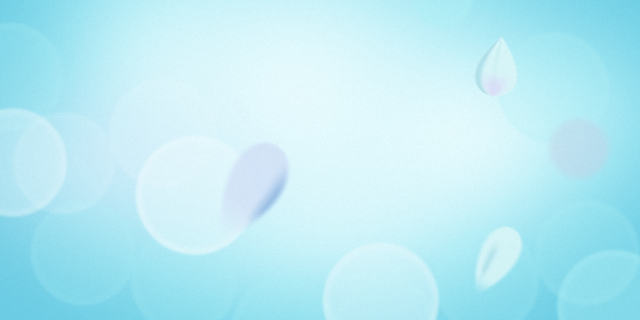
Give the GLSL for this background, as a WebGL 1 fragment shader.

```glsl
precision highp float;
uniform vec2 u_resolution;

const vec3 DEEP_CYAN = vec3(0.40, 0.79, 0.885);
const vec3 MID_CYAN = vec3(0.62, 0.92, 0.96);
const vec3 GLOW_WHITE = vec3(0.935, 0.988, 0.996);
const vec3 LAVENDER = vec3(0.85, 0.92, 0.98);
const vec3 DISC_WHITE = vec3(0.91, 0.975, 0.99);
const vec3 DISC_AQUA = vec3(0.69, 0.94, 0.96);
const vec3 PETAL_LILAC = vec3(0.82, 0.88, 0.965);
const vec3 PETAL_SHADE = vec3(0.53, 0.69, 0.87);
const vec3 PETAL_PEARL = vec3(0.86, 0.965, 0.97);
const vec3 PETAL_PINK = vec3(0.86, 0.83, 0.96);
const vec3 FOLD_TEAL = vec3(0.55, 0.80, 0.86);
const float DISC_BLUR = 0.007;
const float RIM_WIDTH = 0.012;
const float GRAIN_CELLS = 256.0;
const float GRAIN_AMOUNT = 0.014;
const float TAU = 6.28318;

float hash(vec2 p) {
  vec3 q = fract(vec3(p.xyx) * 0.1031);
  q += dot(q, q.yzx + 33.33);
  return fract((q.x + q.y) * q.z);
}

float glow(vec2 p, vec2 center, vec2 radius) {
  vec2 q = (p - center) / radius;
  return exp(-dot(q, q));
}

// Translucent disc with a faint bright rim
vec3 addDisc(vec3 color, vec2 p, vec2 center, float radius, vec3 tint, float alpha) {
  float d = length(p - center) - radius;
  float body = 1.0 - smoothstep(-DISC_BLUR, DISC_BLUR, d);
  float rim = exp(-pow((d + RIM_WIDTH) / RIM_WIDTH, 2.0));
  return mix(color, tint, body * alpha * (0.85 + 0.3 * rim));
}

// Teardrop from tip to round end: x = coverage, y = across (-1..1), z = along (0..1)
vec3 petal(vec2 p, vec2 tip, vec2 end, float halfWidth, float blur) {
  vec2 axis = end - tip;
  float len = length(axis);
  vec2 dir = axis / len;
  vec2 q = p - tip;
  float along = dot(q, dir) / len;
  float across = dot(q, vec2(dir.y, -dir.x));
  float t = clamp(along, 0.0, 1.0);
  float width = 2.6 * halfWidth * t * sqrt(1.0 - t);
  float ends = max(-along, along - 1.0) * len;
  float d = max(abs(across) - width, ends);
  float mask = 1.0 - smoothstep(-blur, blur, d);
  return vec3(mask, across / max(width, 0.01), t);
}

vec3 backdrop(vec2 p) {
  float dark = 1.0 - 0.92 * glow(p, vec2(0.92, 0.72), vec2(0.62, 0.58));
  dark *= 1.0 - 0.60 * glow(p, vec2(0.50, 0.75), vec2(0.32, 0.42));
  dark *= 1.0 - 0.85 * glow(p, vec2(1.45, 0.58), vec2(0.45, 0.34));
  dark *= 1.0 - 0.55 * glow(p, vec2(1.05, 0.30), vec2(0.50, 0.28));
  dark *= 1.0 - 0.25 * glow(p, vec2(1.88, 0.65), vec2(0.30, 0.25));
  float light = 1.0 - dark;
  vec3 color = mix(mix(DEEP_CYAN, MID_CYAN, light), mix(MID_CYAN, GLOW_WHITE, light), light);
  return mix(color, LAVENDER, 0.55 * glow(p, vec2(0.33, 0.48), vec2(0.40, 0.25)));
}

vec3 addBokeh(vec3 color, vec2 p) {
  // Faint row arching along the lower border
  for (int i = 0; i < 6; i++) {
    float n = float(i);
    vec2 center = vec2(0.26 + 0.315 * n, 0.08 + 0.13 * cos(TAU * n / 5.0));
    color = addDisc(color, p, center, 0.165, DISC_AQUA, 0.22);
  }
  // Larger lights on the left
  color = addDisc(color, p, vec2(0.03, 0.76), 0.17, DISC_AQUA, 0.25);
  color = addDisc(color, p, vec2(0.20, 0.49), 0.16, DISC_WHITE, 0.18);
  color = addDisc(color, p, vec2(0.04, 0.492), 0.17, DISC_WHITE, 0.42);
  color = addDisc(color, p, vec2(0.51, 0.585), 0.17, DISC_WHITE, 0.20);
  color = addDisc(color, p, vec2(0.61, 0.39), 0.187, DISC_WHITE, 0.62);
  // Lights below and to the right
  color = addDisc(color, p, vec2(1.19, 0.06), 0.182, DISC_WHITE, 0.48);
  color = addDisc(color, p, vec2(1.385, 1.01), 0.095, DISC_AQUA, 0.50);
  color = addDisc(color, p, vec2(1.73, 0.725), 0.175, DISC_AQUA, 0.25);
  return addDisc(color, p, vec2(1.92, 0.04), 0.18, DISC_AQUA, 0.42);
}

vec3 addPetals(vec3 color, vec2 p) {
  // Blurred round petal
  float haze = 1.0 - smoothstep(0.075, 0.11, length(p - vec2(1.81, 0.535)));
  color = mix(color, PETAL_LILAC * 0.94, haze * 0.48);

  // Large lilac petal with a shaded right edge
  vec3 s = petal(p, vec2(0.69, 0.24), vec2(0.865, 0.545), 0.085, 0.014);
  float edge = smoothstep(0.35, 1.0, s.y) * smoothstep(0.2, 0.5, s.z) * (1.0 - smoothstep(0.6, 0.95, s.z));
  color = mix(color, mix(PETAL_LILAC, PETAL_SHADE, edge), s.x * smoothstep(0.0, 0.45, s.z) * 0.85);

  // Upper pearl petal with a pink base and teal fold
  s = petal(p, vec2(1.568, 0.885), vec2(1.540, 0.700), 0.066, 0.006);
  vec3 tint = mix(PETAL_PEARL, PETAL_PINK, 0.8 * smoothstep(0.55, 0.85, s.z) * exp(-3.0 * s.y * s.y));
  float fold = exp(-pow((s.y - 0.85) / 0.2, 2.0)) + 0.4 * exp(-pow((s.y - 0.1) / 0.15, 2.0)) * (1.0 - s.z);
  color = mix(color, mix(tint, FOLD_TEAL, 0.6 * fold), s.x * 0.85);

  // Lower pearl petal with a diagonal fold
  s = petal(p, vec2(1.485, 0.075), vec2(1.605, 0.285), 0.058, 0.010);
  fold = exp(-pow((s.y + 0.35) / 0.22, 2.0)) * smoothstep(0.15, 0.4, s.z) * (1.0 - smoothstep(0.55, 0.8, s.z));
  return mix(color, mix(PETAL_PEARL, FOLD_TEAL, 0.45 * fold), s.x * smoothstep(0.0, 0.3, s.z) * 0.85);
}

void main() {
  vec2 p = gl_FragCoord.xy / u_resolution.y;
  vec3 color = addPetals(addBokeh(backdrop(p), p), p);
  color += GRAIN_AMOUNT * (hash(floor(p * GRAIN_CELLS)) - 0.5);
  gl_FragColor = vec4(color, 1.0);
}
```
